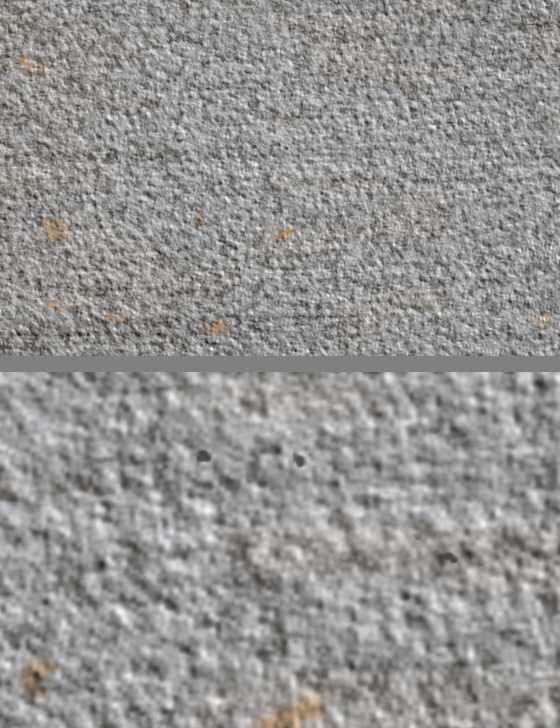
Top, the full canvas; bottom, a detail of the centre.
A WebGL 2 fragment shader for this texture:

```glsl
#version 300 es
precision highp float;

uniform vec2 u_resolution;
out vec4 fragColor;

#define GRAIN_FREQ 64.0
#define LIGHT_STEP 0.0058
#define RELIEF 0.56
#define HEIGHT_SHADE 0.38
#define BASE_TONE 0.592
#define STREAK_DEPTH 0.11
#define RUST_CELL 0.24
#define RUST_CHANCE 0.34
#define PIT_CELL 0.11
#define PIT_CHANCE 0.08

float hash(vec2 p) {
    return fract(sin(dot(p, vec2(127.1, 311.7))) * 43758.5453);
}

float noise(vec2 p) {
    vec2 cell = floor(p), f = fract(p);
    f = f * f * (3.0 - 2.0 * f);
    return mix(mix(hash(cell), hash(cell + vec2(1, 0)), f.x),
               mix(hash(cell + vec2(0, 1)), hash(cell + vec2(1, 1)), f.x), f.y);
}

// Rough surface height: octaves turned against each other to hide the lattice
float surfaceHeight(vec2 p) {
    const mat2 turn = mat2(0.88, 0.475, -0.475, 0.88);
    vec2 q = turn * p * GRAIN_FREQ;
    float height = 0.0, weight = 0.5;
    for (int i = 0; i < 3; i++) {
        height += weight * noise(q + 17.3 * float(i));
        q = turn * q * 1.75;
        weight *= 0.64;
    }
    return height / 1.025;
}

// Sparse ragged blotches, at most one per cell; size is relative to the cell
float blotches(vec2 p, float cellSize, float chance, float size, float seed) {
    vec2 q = p / cellSize;
    vec2 id = floor(q) + seed;
    vec2 center = 0.3 + 0.4 * vec2(hash(id + 3.1), hash(id + 7.7));
    vec2 offset = (fract(q) - center) * vec2(0.8, 1.15);
    float radius = size * mix(0.5, 1.0, hash(id + 11.9));
    float ragged = (noise(q * 2.2 / size + seed) - 0.5) * radius;
    float mask = 1.0 - smoothstep(0.2, 1.0, (length(offset) + ragged) / radius);
    return mask * step(hash(id), chance);
}

void main() {
    vec2 p = gl_FragCoord.xy / u_resolution.y;
    float aspect = u_resolution.x / u_resolution.y;
    float across = p.x / aspect;

    // Grain lit from the upper right
    vec2 toLight = normalize(vec2(0.75, 0.7));
    float height = surfaceHeight(p);
    float slope = height - surfaceHeight(p + toLight * LIGHT_STEP);
    float tone = BASE_TONE + RELIEF * slope + HEIGHT_SHADE * (height - 0.5);
    float crevice = 1.0 - smoothstep(0.24, 0.42, height);
    tone -= 0.045 * crevice;

    // Trowel streaks, sloping at the upper right and densest near the bottom
    vec2 s = p;
    s.y += 0.08 * across * across * smoothstep(0.4, 1.0, p.y);
    s.y += 0.004 * noise(p * vec2(3.0, 9.0));
    float bands = noise(vec2(s.x * 0.9, s.y * 34.0));
    float lines = noise(vec2(s.x * 2.4 + 40.0, s.y * 80.0));
    float zone = 0.25 + 0.75 * (1.0 - smoothstep(0.05, 0.35, p.y));
    zone += 0.6 * exp(-pow((s.y - 0.54) / 0.03, 2.0));
    zone += 0.4 * smoothstep(0.6, 1.0, across) * smoothstep(0.6, 0.95, p.y);
    float groove = smoothstep(0.55, 0.95, lines) * zone;
    float ridge = smoothstep(0.6, 0.95, 1.0 - lines) * zone;
    tone -= STREAK_DEPTH * groove * (1.3 - height);
    tone += 0.04 * ridge + 0.05 * (bands - 0.5) * (0.4 + zone);

    // Broad unevenness and darker borders
    float cloud = noise(p * vec2(2.6, 3.4) + 5.0);
    tone += 0.02 * (cloud - 0.5);
    vec2 fromCenter = vec2(across, p.y) - vec2(0.54, 0.56);
    tone -= 0.07 * dot(fromCenter, fromCenter);

    // Cool grey crests, brownish hollows
    float dust = smoothstep(0.5, 0.85, noise(p * vec2(5.0, 14.0) + 31.0));
    float warmth = 1.0 - smoothstep(0.3, 0.62, tone);
    warmth += 0.5 * groove + 0.5 * dust + 0.3 * (1.0 - smoothstep(0.0, 0.4, across));
    vec3 tint = mix(vec3(0.997, 1.0, 1.01), vec3(1.027, 1.0, 0.965), clamp(warmth, 0.0, 1.4));
    vec3 color = tone * tint;

    // Rust stains broken up by the grain
    float rust = blotches(p, RUST_CELL, RUST_CHANCE, 0.22, 4.0);
    rust *= smoothstep(0.25, 0.65, noise(p * 48.0 + 9.0));
    color *= mix(vec3(1.0), vec3(1.08, 0.9, 0.72), 0.85 * rust);

    // Small dark pits
    float pit = blotches(p, PIT_CELL, PIT_CHANCE, 0.1, 23.0);
    color = mix(color, vec3(0.2, 0.19, 0.18), 0.75 * pit);

    fragColor = vec4(clamp(color, 0.0, 1.0), 1.0);
}
```
